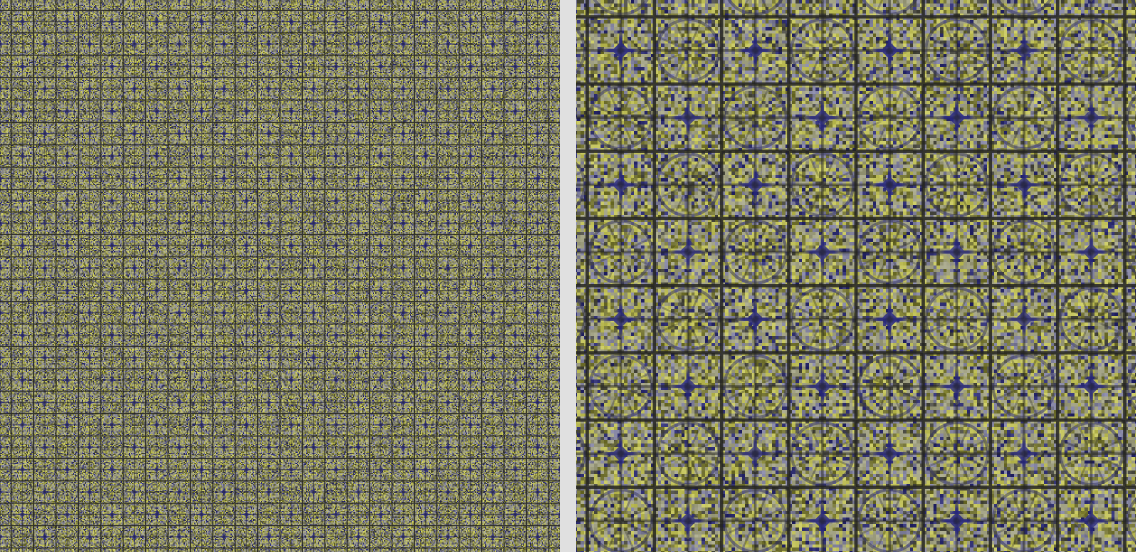
Left: the whole. Right: its middle third, enlarged.
Write a WebGL 1 fragment shader that draws this pattern.

```glsl
precision highp float;
uniform vec2 u_resolution;

const float CELLS_ACROSS = 25.0;
const float GRAINS_PER_CELL = 20.0;
const float TOP_SHIFT = 0.035;
const vec3 INK = vec3(0.14, 0.14, 0.13);
const vec3 NAVY = vec3(0.20, 0.20, 0.38);
const vec3 STAR_BLUE = vec3(0.15, 0.15, 0.52);
const vec3 MEAN_TONE = vec3(0.53, 0.53, 0.40);

float hash(vec2 p) {
  vec3 q = fract(p.xyx * vec3(0.1031, 0.1030, 0.0973));
  q += dot(q, q.yzx + 33.33);
  return fract((q.x + q.y) * q.z);
}

// Coverage of a stroke at distance d from its centre line
float stroke(float d, float width, float blur) {
  return 1.0 - smoothstep(0.5 * width - 0.5 * blur, 0.5 * width + 0.5 * blur, abs(d));
}

// Weighted choice among the six speckle tones
vec3 speckleTone(float pick) {
  vec3 tone = vec3(0.60, 0.60, 0.48);
  tone = mix(tone, vec3(0.69, 0.69, 0.36), step(0.26, pick));
  tone = mix(tone, vec3(0.47, 0.47, 0.25), step(0.51, pick));
  tone = mix(tone, vec3(0.51, 0.51, 0.56), step(0.69, pick));
  tone = mix(tone, vec3(0.36, 0.36, 0.30), step(0.84, pick));
  return mix(tone, vec3(0.27, 0.27, 0.43), step(0.94, pick));
}

// Grain shared by all cells of one parity, broken up by free grain
vec3 speckle(vec2 p, vec2 folded, float parity) {
  vec2 shared = floor(folded * GRAINS_PER_CELL) + parity * 31.0 + 5.0;
  vec2 free = floor(p * GRAINS_PER_CELL) + 57.0;
  float isFree = step(0.45, hash(free + 19.0));
  vec2 seed = mix(shared, free, isFree);
  vec3 tone = speckleTone(hash(seed));
  float jitter = hash(free.yx + 41.7) - 0.5;
  return MEAN_TONE + (tone - MEAN_TONE) * 1.35 + jitter * vec3(0.14, 0.14, 0.16);
}

// Ring with crossing rays
vec3 ringMotif(vec3 color, vec2 folded, float blur) {
  float radius = length(folded);
  float ring = stroke(radius - 0.46, 0.045, blur);
  float hi = max(folded.x, folded.y);
  float lo = min(folded.x, folded.y);
  float rays = stroke(lo * 0.91 - hi * 0.41, 0.03, blur);
  rays *= smoothstep(0.10, 0.20, radius) * (1.0 - smoothstep(0.40, 0.48, radius));
  color = mix(color, INK, rays * 0.3);
  return mix(color, NAVY, ring * 0.5);
}

// Four-pointed star with a dark heart and a yellow surround
vec3 starMotif(vec3 color, vec2 folded, float strength, float blur) {
  float diamond = folded.x + folded.y;
  float glow = stroke(diamond - 0.24, 0.08, blur);
  float core = 1.0 - smoothstep(0.13 - blur, 0.13 + blur, diamond);
  float arms = stroke(min(folded.x, folded.y), 0.05, blur);
  arms *= 1.0 - smoothstep(0.15, 0.32, max(folded.x, folded.y));
  float heart = 1.0 - smoothstep(0.02, 0.08, length(folded));
  color = mix(color, vec3(0.68, 0.68, 0.24), glow * 0.3);
  color = mix(color, STAR_BLUE, max(core, arms) * strength);
  return mix(color, INK, heart * 0.5);
}

vec3 tile(vec2 p, float blur) {
  vec2 cell = floor(p + 0.5);
  vec2 folded = abs(p - cell);
  float parity = mod(cell.x + cell.y, 2.0);
  vec3 color = speckle(p, folded, parity);

  // Thin axes through the cell centre
  float axes = stroke(min(folded.x, folded.y), 0.04, blur);
  color = mix(color, INK, axes * 0.5);

  float strength = mix(0.70, 0.85, hash(cell + 90.0));
  vec3 ringed = ringMotif(color, folded, blur);
  vec3 starred = starMotif(color, folded, strength, blur);
  color = mix(starred, ringed, step(0.5, parity));

  // Cell borders
  float border = stroke(0.5 - max(folded.x, folded.y), 0.05, blur);
  return mix(color, INK, border * 0.85);
}

void main() {
  float pixel = CELLS_ACROSS / u_resolution.x;
  vec2 fromTop = vec2(gl_FragCoord.x, u_resolution.y - gl_FragCoord.y);
  vec3 sum = vec3(0.0);

  // Four samples per pixel soften the grain
  for (int i = 0; i < 2; i++) {
    for (int j = 0; j < 2; j++) {
      vec2 offset = (vec2(float(i), float(j)) - 0.5) * 0.5;
      vec2 p = (fromTop + offset) * pixel + vec2(0.0, TOP_SHIFT);
      sum += tile(p, pixel * 0.6);
    }
  }
  gl_FragColor = vec4(clamp(sum * 0.25, 0.0, 1.0), 1.0);
}
```
